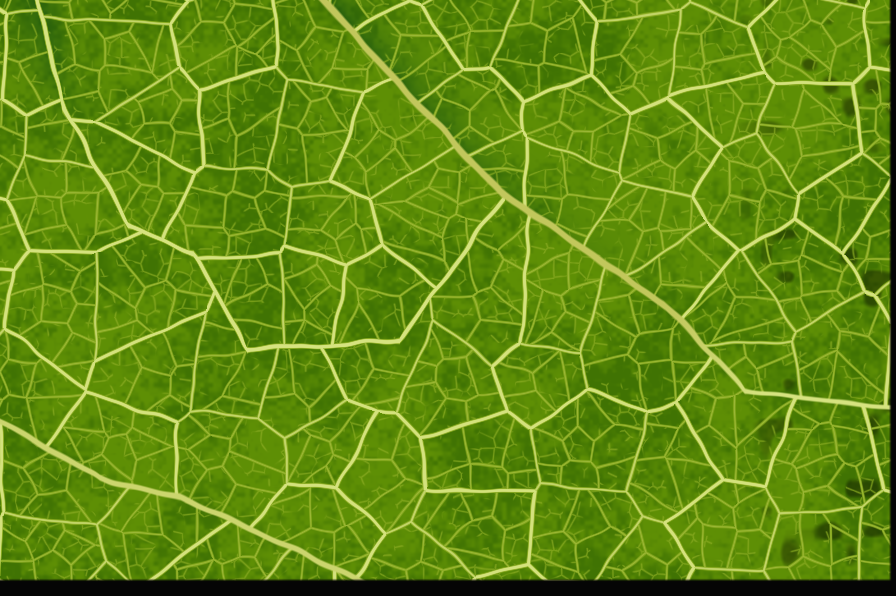
A WebGL 1 fragment shader for this texture:

```glsl
precision highp float;
uniform vec2 u_resolution;

// Lengths are fractions of the canvas height
const float LARGE_CELL = 0.30;
const float MEDIUM_CELL = 0.145;
const float FINE_CELL = 0.056;
const float TWIG_CELL = 0.026;
const float RIB_WIDTH = 0.0042;
const float LARGE_WIDTH = 0.0022;
const float MEDIUM_WIDTH = 0.0014;
const float FINE_WIDTH = 0.0008;
const float SOFTNESS = 0.0034;
const float JITTER = 0.78;
const float WARP = 0.007;
const float RIGHT_MARGIN = 0.0065;
const float BOTTOM_MARGIN = 0.027;
const vec3 DARK_GREEN = vec3(0.25, 0.45, 0.01);
const vec3 LIGHT_GREEN = vec3(0.37, 0.56, 0.02);
const vec3 SHADE_GREEN = vec3(0.08, 0.32, 0.07);
const vec3 HALO = vec3(0.54, 0.67, 0.13);
const vec3 VEIN = vec3(0.84, 0.89, 0.50);
const vec3 RIB = vec3(0.76, 0.78, 0.36);
const vec3 BORDER = vec3(0.02);

vec2 hash2(vec2 p) {
  vec2 q = vec2(dot(p, vec2(127.1, 311.7)), dot(p, vec2(269.5, 183.3)));
  return fract(sin(q) * 43758.5453);
}

float noise(vec2 p) {
  vec2 i = floor(p), f = fract(p);
  f = f * f * (3.0 - 2.0 * f);
  float low = mix(hash2(i).x, hash2(i + vec2(1.0, 0.0)).x, f.x);
  float high = mix(hash2(i + vec2(0.0, 1.0)).x, hash2(i + 1.0).x, f.x);
  return mix(low, high, f.y);
}

// Ribs: heights of bent lines over x
float bend(float x, float knot) { return max(x - knot, 0.0); }

vec3 ribHeights(float x) {
  float main = 0.678 - 1.08 * (x - 0.84) + 0.394 * bend(x, 0.84)
    - 0.384 * bend(x, 1.117) + 0.95 * bend(x, 1.25);
  float lower = 0.293 - 0.566 * x + 0.325 * bend(x, 0.166) - 0.227 * bend(x, 0.303);
  float branch = 1.0 - 4.1 * (x - 0.064) + 2.24 * bend(x, 0.107) + 1.42 * bend(x, 0.215)
    - 1.34 * bend(x, 0.326) + 1.84 * bend(x, 0.416) + 1.31 * bend(x, 0.67);
  return vec3(main, lower, branch);
}

vec3 ribOffsets(vec2 p) {
  const float e = 0.008;
  vec3 slope = (ribHeights(p.x + e) - ribHeights(p.x - e)) / (2.0 * e);
  return (p.y - ribHeights(p.x)) / sqrt(1.0 + slope * slope);
}

float region(vec2 p) {
  vec3 above = step(ribHeights(p.x), vec3(p.y));
  return above.x + 2.0 * above.y + 4.0 * above.z * (1.0 - above.x);
}

// Keeps the two nearest sites as (nearest, second)
vec4 rankSite(vec4 sites, vec2 s, vec2 p) {
  float d = distance(s, p);
  if (d < distance(sites.xy, p)) return vec4(s, sites.xy);
  if (d < distance(sites.zw, p)) return vec4(sites.xy, s);
  return sites;
}

vec2 siteAt(vec2 id, float size) {
  return (id + 0.5 + JITTER * (hash2(id + size * 100.0) - 0.5)) * size;
}

vec4 voronoi(vec2 p, float size, bool splitByRibs) {
  vec4 sites = vec4(99.0, 99.0, 199.0, 199.0);
  float home = region(p);
  for (int j = -1; j <= 1; j++)
    for (int i = -1; i <= 1; i++) {
      vec2 s = siteAt(floor(p / size) + vec2(i, j), size);
      if (!splitByRibs || region(s) == home) sites = rankSite(sites, s, p);
    }
  return sites;
}

// Fine cells use only sites inside the same medium cell
vec4 fineVoronoi(vec2 p, vec2 parent) {
  vec4 sites = vec4(99.0, 99.0, 199.0, 199.0);
  for (int j = -2; j <= 2; j++)
    for (int i = -2; i <= 2; i++) {
      vec2 s = siteAt(floor(p / FINE_CELL) + vec2(i, j), FINE_CELL);
      if (distance(voronoi(s, MEDIUM_CELL, true).xy, parent) < 0.001)
        sites = rankSite(sites, s, p);
    }
  return sites;
}

float edgeDistance(vec4 sites, vec2 p) {
  return abs(dot(0.5 * (sites.xy + sites.zw) - p, normalize(sites.zw - sites.xy)));
}

float line(float d, float width) {
  return 1.0 - smoothstep(width - 0.3 * SOFTNESS, width + SOFTNESS, d);
}

void main() {
  vec2 uv = gl_FragCoord.xy / u_resolution;
  vec2 p = gl_FragCoord.xy / u_resolution.y;
  vec2 q = p + WARP * (vec2(noise(p * 26.0), noise(p * 26.0 + 50.0)) - 0.5);

  // Vein network, from coarse to fine
  vec4 medium = voronoi(q, MEDIUM_CELL, true);
  vec4 fine = fineVoronoi(q, medium.xy);
  vec2 twigPoint = q + hash2(floor(fine.xy * 1000.0));
  float twig = line(edgeDistance(voronoi(twigPoint, TWIG_CELL, false), twigPoint), 0.0004);
  twig *= smoothstep(0.42, 0.6, noise(twigPoint * 55.0));
  vec2 parentA = voronoi(medium.xy, LARGE_CELL, false).xy;
  vec2 parentB = voronoi(medium.zw, LARGE_CELL, false).xy;
  float major = step(0.001, distance(parentA, parentB));
  float mediumVein = line(edgeDistance(medium, q), mix(MEDIUM_WIDTH, LARGE_WIDTH, major));
  float fineVein = line(edgeDistance(fine, q), FINE_WIDTH);

  // Ribs
  vec3 offsets = ribOffsets(q);
  float taper = mix(1.0, 0.6, smoothstep(1.1, 1.3, q.x));
  float mainRib = line(abs(offsets.x), RIB_WIDTH * taper);
  float lowerRib = line(abs(offsets.y), RIB_WIDTH * 0.85);
  float branchRib = line(abs(offsets.z), LARGE_WIDTH * 1.2) * step(q.x, 0.846);

  // Leaf tissue with mottling and shade beside the ribs
  float mottle = 0.5 * noise(p * 9.0) + 0.3 * noise(p * 45.0) + 0.35 * noise(p * 130.0);
  vec3 color = mix(DARK_GREEN, LIGHT_GREEN, smoothstep(0.25, 0.8, mottle));
  float mainShade = smoothstep(0.0, 0.004, offsets.x) * exp(-abs(offsets.x) * 32.0);
  float branchShade = exp(-abs(offsets.z) * 30.0) * smoothstep(0.7, 1.0, p.y) * step(p.x, 0.3);
  color = mix(color, SHADE_GREEN, 0.7 * max(mainShade * smoothstep(0.4, 0.9, p.y), branchShade));
  color *= 1.0 - 0.4 * smoothstep(0.72, 0.9, noise(p * 28.0)) * smoothstep(1.2, 1.35, p.x);

  // Vein colours
  float strength = max(max(0.38 * twig, 0.62 * fineVein), mix(0.82, 0.95, major) * mediumVein);
  strength = max(strength, branchRib);
  color = mix(color, HALO, smoothstep(0.0, 0.55, strength));
  color = mix(color, VEIN, smoothstep(0.45, 1.0, strength));
  color = mix(color, mix(RIB, VEIN, smoothstep(1.1, 1.3, q.x)), mainRib);
  color = mix(color, mix(RIB, VEIN, 0.5), lowerRib);

  // Dark margins
  float inside = smoothstep(-0.003, 0.003, uv.y - BOTTOM_MARGIN)
    * smoothstep(-0.002, 0.002, 1.0 - RIGHT_MARGIN - uv.x);
  gl_FragColor = vec4(mix(BORDER, color, inside), 1.0);
}
```
